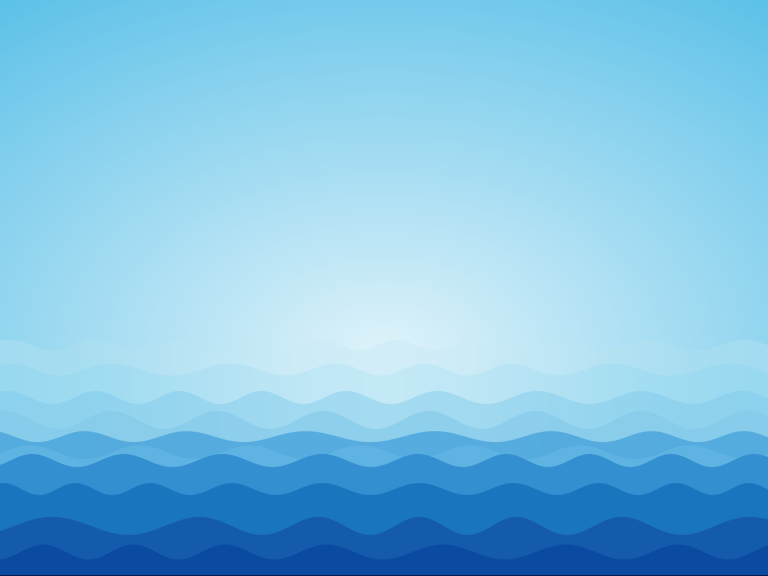
A WebGL 2 fragment shader for this background:

```glsl
#version 300 es
precision highp float;
// Layered sea under a bright sky: a radial gradient glows at the horizon,
// and ten flat wave bands are painted from far to near. Each crest line is
// a cosine whose phase is slowly warped, so that its spacing varies.
uniform vec2 u_resolution;
out vec4 fragColor;

const float TAU = 6.2831853;
const int LAYERS = 10;
const vec3 GLOW = vec3(0.87, 0.95, 0.98);

// Mean height, amplitude, wavelength, first crest
const vec4 WAVE[LAYERS] = vec4[](
    vec4(0.401, 0.009, 0.1424, -0.0035),
    vec4(0.3585, 0.0105, 0.1736, 0.040),
    vec4(0.310, 0.0113, 0.1597, -0.014),
    vec4(0.271, 0.0156, 0.184, 0.009),
    vec4(0.242, 0.0095, 0.1858, -0.010),
    vec4(0.215, 0.012, 0.191, 0.052),
    vec4(0.2005, 0.0113, 0.1563, 0.078),
    vec4(0.151, 0.0104, 0.1431, 0.005),
    vec4(0.087, 0.0156, 0.2061, 0.097),
    vec4(0.0417, 0.013, 0.1806, 0.059));

// Crest shift, centre of the shift, its wavelength
const vec3 WARP[LAYERS] = vec3[](
    vec3(-0.026, 0.833, 1.333), vec3(-0.024, 0.972, 0.868),
    vec3(-0.026, 0.694, 1.333), vec3(0.0, 0.0, 1.333),
    vec3(-0.038, 0.295, 1.333), vec3(0.0, 0.0, 1.333),
    vec3(0.0226, 0.764, 1.333), vec3(-0.033, 0.347, 1.333),
    vec3(0.0486, 0.451, 1.333), vec3(0.0347, 1.18, 1.333));

const vec3 WATER[LAYERS] = vec3[](
    vec3(0.64, 0.86, 0.94), vec3(0.60, 0.85, 0.94),
    vec3(0.55, 0.82, 0.93), vec3(0.53, 0.80, 0.92),
    vec3(0.33, 0.67, 0.87), vec3(0.37, 0.70, 0.885),
    vec3(0.20, 0.56, 0.81), vec3(0.10, 0.46, 0.75),
    vec3(0.08, 0.36, 0.67), vec3(0.04, 0.29, 0.63));

float crestLine(float x, vec4 wave, vec3 warp) {
    float shift = warp.x * cos(TAU * (x - warp.y) / warp.z);
    return wave.x + wave.y * cos(TAU * (x - wave.w - shift) / wave.z);
}

void main() {
    vec2 p = gl_FragCoord.xy / u_resolution.y;
    float midX = 0.5 * u_resolution.x / u_resolution.y;
    float soft = 0.75 / u_resolution.y;

    // Sky, darkening away from the horizon glow
    float d = length((p - vec2(midX, 0.39)) * vec2(0.65, 1.0));
    vec3 color = mix(GLOW, vec3(0.36, 0.755, 0.91), min(d / 0.75, 1.0));

    // Waves; the far ones catch the glow near the middle
    float shine = 1.0 - smoothstep(0.0, 1.0, abs(p.x - midX) / midX);
    for (int i = 0; i < LAYERS; i++) {
        float far = 0.78 * exp(-0.25 * float(i * i));
        float line = crestLine(p.x, WAVE[i], WARP[i]);
        float cover = 1.0 - smoothstep(-soft, soft, p.y - line);
        color = mix(color, mix(WATER[i], GLOW, far * shine), cover);
    }

    // Thin dark base line
    color = mix(vec3(0.02, 0.12, 0.32), color, smoothstep(0.001, 0.003, p.y));
    fragColor = vec4(color, 1.0);
}
```
